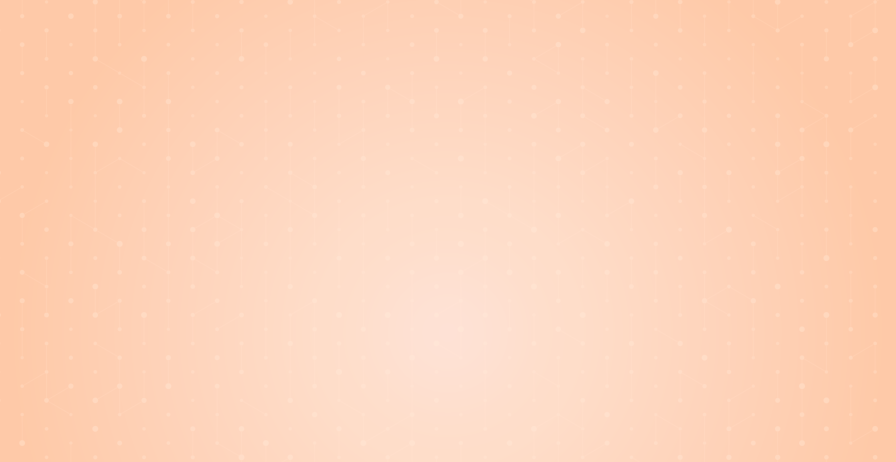
This background is drawn by a Shadertoy shader. Its source:

```glsl
// A soft peach radial glow, brightest low in the centre, under a faint
// staggered lattice of pale dots joined by hairline links.
// Lengths are in canvas heights; hashes choose dot sizes and links.

const vec3 CORE_COLOR = vec3(0.998, 0.884, 0.834);
const vec3 INNER_COLOR = vec3(0.998, 0.867, 0.789);
const vec3 MIDDLE_COLOR = vec3(0.998, 0.827, 0.729);
const vec3 RIM_COLOR = vec3(0.998, 0.789, 0.657);
const vec3 DOT_COLOR = vec3(1.0, 0.925, 0.855);

const vec2 GLOW_CENTER = vec2(0.5, 0.28);       // fraction of the canvas
const vec3 GLOW_RADII = vec3(0.28, 0.60, 0.95); // inner, middle, rim
const vec2 LATTICE_ORIGIN = vec2(0.048, 0.041);
const vec2 LATTICE_STEP = vec2(0.05275, 0.0616);
const float DOT_RADIUS_MIN = 0.0034;
const float DOT_RADIUS_MAX = 0.0064;
const float DOT_OPACITY = 0.36;
const float LINK_HALF_WIDTH = 0.0009;
const float LINK_OPACITY = 0.13;
const float VERTICAL_LINK_CHANCE = 0.45;
const float DIAGONAL_LINK_CHANCE = 0.08;

float hash(vec2 cell, float seed) {
    vec3 q = fract(vec3(cell.xyx) * 0.1031 + seed * 0.137);
    q += dot(q, q.yzx + 33.33);
    return fract((q.x + q.y) * q.z);
}

float segmentDistance(vec2 p, vec2 a, vec2 b) {
    vec2 ab = b - a;
    float t = clamp(dot(p - a, ab) / dot(ab, ab), 0.0, 1.0);
    return length(p - a - ab * t);
}

// Antialiased coverage of a shape from its signed distance
float coverage(float d, float pixel) {
    return 1.0 - smoothstep(-0.75 * pixel, 0.75 * pixel, d);
}

vec3 radialGlow(float r) {
    vec3 color = mix(CORE_COLOR, INNER_COLOR, smoothstep(0.0, GLOW_RADII.x, r));
    color = mix(color, MIDDLE_COLOR,
                clamp((r - GLOW_RADII.x) / (GLOW_RADII.y - GLOW_RADII.x), 0.0, 1.0));
    return mix(color, RIM_COLOR,
               clamp((r - GLOW_RADII.y) / (GLOW_RADII.z - GLOW_RADII.y), 0.0, 1.0));
}

// Odd columns are raised by half a row
vec2 nodePosition(vec2 cell) {
    float stagger = 0.5 * mod(cell.x, 2.0);
    return LATTICE_ORIGIN + LATTICE_STEP * (cell + vec2(0.0, stagger));
}

float latticeOpacity(vec2 p, float pixel) {
    vec2 base = floor((p - LATTICE_ORIGIN) / LATTICE_STEP);
    float dots = 0.0;
    float links = 0.0;
    for (int i = 0; i <= 1; i++) {
        for (int j = -1; j <= 1; j++) {
            vec2 cell = base + vec2(i, j);
            vec2 node = nodePosition(cell);

            // Mostly small dots, a few larger ones
            float size = hash(cell, 1.0);
            float radius = mix(DOT_RADIUS_MIN, DOT_RADIUS_MAX, size * size);
            dots = max(dots, coverage(length(p - node) - radius, pixel)
                             * mix(0.65, 1.0, size));

            // Links upwards and to the neighbours on the right
            vec2 up = node + vec2(0.0, LATTICE_STEP.y);
            vec2 rise = node + LATTICE_STEP * vec2(1.0, 0.5);
            vec2 fall = node + LATTICE_STEP * vec2(1.0, -0.5);
            vec3 present = vec3(
                step(hash(cell, 2.0), VERTICAL_LINK_CHANCE),
                step(hash(cell, 3.0), DIAGONAL_LINK_CHANCE),
                step(hash(cell, 4.0), DIAGONAL_LINK_CHANCE));
            vec3 lines = vec3(
                coverage(segmentDistance(p, node, up) - LINK_HALF_WIDTH, pixel),
                coverage(segmentDistance(p, node, rise) - LINK_HALF_WIDTH, pixel),
                coverage(segmentDistance(p, node, fall) - LINK_HALF_WIDTH, pixel));
            lines *= present;
            links = max(links, max(lines.x, max(lines.y, lines.z)));
        }
    }
    return max(dots * DOT_OPACITY, links * LINK_OPACITY);
}

void mainImage(out vec4 fragColor, in vec2 fragCoord) {
    float pixel = 1.0 / iResolution.y;
    vec2 p = fragCoord * pixel;
    vec2 center = GLOW_CENTER * vec2(iResolution.x * pixel, 1.0);

    vec3 color = radialGlow(length(p - center));
    color = mix(color, DOT_COLOR, latticeOpacity(p, pixel));
    fragColor = vec4(color, 1.0);
}
```
